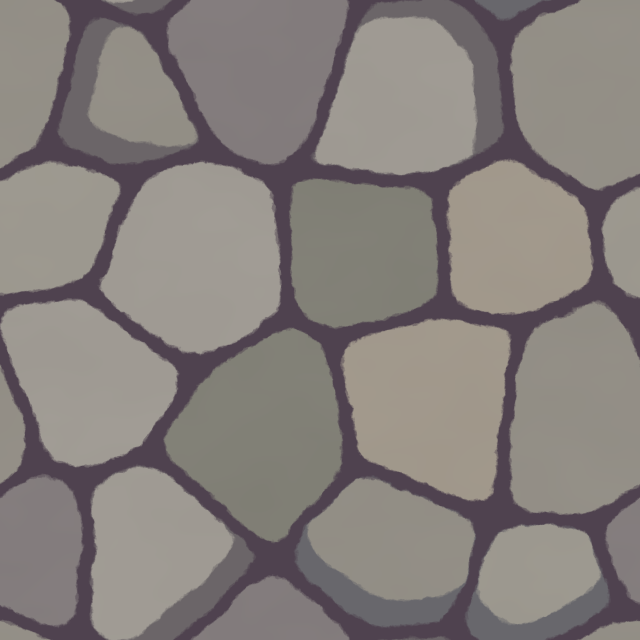
Write a three.js fragment shader that draws this texture.

```glsl
// Painted dry-stone wall: rounded irregular stones, dark mortar, shaded rims on a few stones.
varying vec2 vUv;

const float GRID = 4.0;          // stones across the canvas
const float JITTER = 0.54;       // scatter of stone centres, in cells
const float SIZE_SPREAD = 0.26;  // difference between large and small stones
const float HALF_GAP = 0.037;    // half the mortar width, in cells
const float ROUNDING = 0.052;    // corner softness, in cells
const float RIM_WIDTH = 0.17;    // shaded side of a stone, in cells
const float RAGGED = 0.0085;     // roughness of the outlines, in cells
const float EDGE_SOFT = 0.007;   // half the blur of the outlines, in cells

const vec3 MORTAR = vec3(0.310, 0.260, 0.310);
const vec3 RIM_WARM = vec3(0.420, 0.398, 0.408);
const vec3 RIM_COOL = vec3(0.408, 0.405, 0.425);
const vec3 PURPLE = vec3(0.512, 0.485, 0.488);
const vec3 OLIVE = vec3(0.505, 0.500, 0.462);
const vec3 GREY = vec3(0.575, 0.558, 0.525);
const vec3 PALE = vec3(0.625, 0.606, 0.578);
const vec3 BEIGE = vec3(0.632, 0.598, 0.548);
const vec3 SAND = vec3(0.612, 0.596, 0.560);

vec2 hash2(vec2 p) {
  vec2 q = vec2(dot(p, vec2(127.1, 311.7)), dot(p, vec2(269.5, 183.3)));
  return fract(sin(q) * 4375.85);
}

// Layered sines, each turned and finer than the one before; about -1 to 1.
float waves(vec2 p) {
  float sum = 0.0;
  float amp = 0.5;
  for (int i = 0; i < 5; i++) {
    sum += amp * sin(p.x + 1.7 * sin(p.y + float(i)));
    p = mat2(0.8, 0.6, -0.6, 0.8) * p * 1.7 + 2.3;
    amp *= 0.72;
  }
  return sum;
}

// Stone centre (xy) and weight (z), on staggered rows that wrap at the canvas edge.
vec3 stoneSeed(vec2 cell) {
  vec2 id = mod(cell, GRID);
  float stagger = 0.5 * mod(id.y, 2.0) - 0.25;
  vec2 centre = cell + 0.5 + vec2(stagger, 0.0) + JITTER * (hash2(id + 3.0) - 0.5);
  return vec3(centre, SIZE_SPREAD * hash2(id + 17.0).x);
}

float weightedDistance(vec2 p, vec3 seed) {
  vec2 d = p - seed.xy;
  return dot(d, d) - seed.z;
}

// Evenly spread tone number picks the stone colour.
vec3 stoneColor(float tone) {
  vec3 c = mix(PURPLE, OLIVE, step(0.06, tone));
  c = mix(c, GREY, step(0.20, tone));
  c = mix(c, PALE, step(0.45, tone));
  c = mix(c, BEIGE, step(0.70, tone));
  return mix(c, SAND, step(0.82, tone));
}

// Two overlapping ragged outlines leave a thin half-covered fringe.
float paintedEdge(float dist, vec2 p) {
  float a = dist + RAGGED * waves(p * 27.0);
  float b = dist + RAGGED * waves(p * 34.0 + 9.0) - 0.004;
  return 0.5 * smoothstep(-EDGE_SOFT, EDGE_SOFT, a)
       + 0.5 * smoothstep(-EDGE_SOFT, EDGE_SOFT, b);
}

void main() {
  vec2 p = vUv * GRID;
  vec2 bent = p + 0.026 * vec2(waves(p * 3.1), waves(p.yx * 3.3 + 5.0));

  // Stone that owns this point
  vec2 home = floor(bent);
  vec2 cell = home;
  float nearest = 1e3;
  for (int y = -2; y <= 2; y++) {
    for (int x = -2; x <= 2; x++) {
      vec2 c = home + vec2(float(x), float(y));
      float d = weightedDistance(bent, stoneSeed(c));
      if (d < nearest) { nearest = d; cell = c; }
    }
  }
  vec3 seed = stoneSeed(cell);
  vec2 id = mod(cell, GRID);
  float tone = fract((id.x + GRID * id.y) * 0.618);
  float hasRim = step(0.2, tone) * step(fract(tone * 5.0), 0.3);
  float angle = 6.2832 * hash2(id + 41.0).x;
  vec2 rimSide = vec2(cos(angle), sin(angle));

  // Rounded distances to the stone outline and to its lit face
  float outlineSum = 0.0;
  float faceSum = 0.0;
  for (int y = -2; y <= 2; y++) {
    for (int x = -2; x <= 2; x++) {
      if (x == 0 && y == 0) continue;
      vec3 other = stoneSeed(cell + vec2(float(x), float(y)));
      vec2 toOther = other.xy - seed.xy;
      float span = length(toOther);
      float d = (weightedDistance(bent, other) - nearest) / (2.0 * span);
      float rim = hasRim * RIM_WIDTH * smoothstep(0.3, 0.75, dot(toOther / span, rimSide));
      outlineSum += exp(-d / ROUNDING);
      faceSum += exp((rim - d) / ROUNDING);
    }
  }
  float outline = -ROUNDING * log(outlineSum) - HALF_GAP;
  float face = -ROUNDING * log(faceSum) - HALF_GAP;

  // Paint: mortar, shaded rim, lit face with faint washes
  vec3 rimColor = mix(RIM_WARM, RIM_COOL, step(0.6, hash2(id + 29.0).y));
  vec3 faceColor = stoneColor(tone) + 0.005 * waves(p * vec2(1.6, 2.4));
  vec3 stone = mix(faceColor, mix(rimColor, faceColor, paintedEdge(face, p + 1.3)), hasRim);
  gl_FragColor = vec4(mix(MORTAR, stone, paintedEdge(outline, p)), 1.0);
}
```
